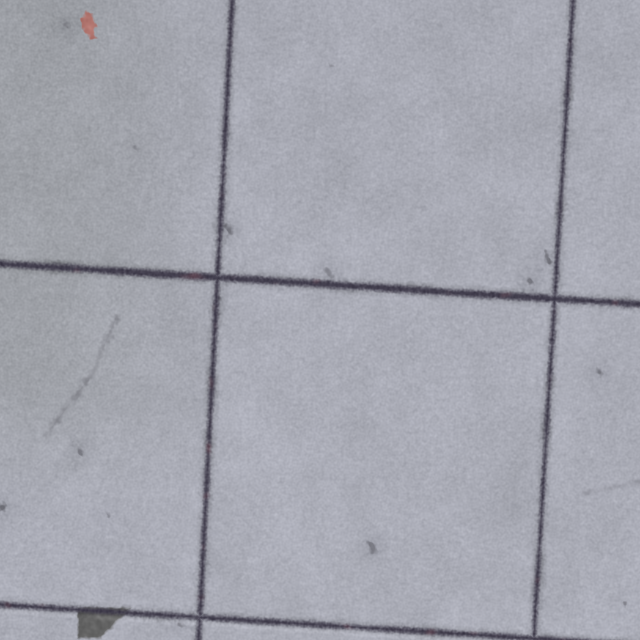
Give the GLSL for this texture, as a Shadertoy shader.

```glsl
const vec3 STONE_LIGHT = vec3(0.708, 0.715, 0.760);
const vec3 STONE_SHADE = vec3(0.555, 0.563, 0.592);
const vec3 GROUT = vec3(0.260, 0.245, 0.305);
const vec3 GROUT_WARM = vec3(0.38, 0.28, 0.33);
const vec3 STAIN = vec3(0.40, 0.40, 0.43);
const vec3 CHIP = vec3(0.39, 0.39, 0.39);
const vec3 FLAKE = vec3(0.70, 0.44, 0.41);

const vec2 GRID_ORIGIN = vec2(0.3102, 0.0552); // first joint on each axis
const vec2 GRID_SKEW = vec2(0.0525, -0.0633);  // lean of the joints
const vec2 TILE_SIZE = vec2(0.5236, 0.5327);
const float TILE_SPREAD = 0.0092;              // tiles widen upwards
const vec2 JOINT_HALF = vec2(0.0034, 0.0037);
const vec2 JOINT_STEP = vec2(-0.0005, 0.0012); // change from joint to joint
const float JOINT_WOBBLE = 0.0019;
const float JOINT_SOFT = 0.0043;
const float EDGE_SOFT = 0.0030;
const float CLOUDS = 0.30;
const float MOTTLE = 0.28;
const float GRAIN = 0.040;
const int SPECKS = 18;

vec2 hash2(vec2 p) {
    p = vec2(dot(p, vec2(127.1, 311.7)), dot(p, vec2(269.5, 183.3)));
    return fract(sin(p) * 43758.5);
}

float gradientNoise(vec2 p) {
    vec2 i = floor(p), f = fract(p);
    vec2 w = f * f * f * (f * (f * 6.0 - 15.0) + 10.0);
    vec2 e = vec2(0.0, 1.0);
    float a = dot(hash2(i) * 2.0 - 1.0, f);
    float b = dot(hash2(i + e.yx) * 2.0 - 1.0, f - e.yx);
    float c = dot(hash2(i + e) * 2.0 - 1.0, f - e);
    float d = dot(hash2(i + e.yy) * 2.0 - 1.0, f - e.yy);
    return mix(mix(a, b, w.x), mix(c, d, w.x), w.y);
}

float fbm(vec2 p) {
    float sum = 0.0, amp = 0.6;
    for (int i = 0; i < 4; i++) {
        sum += amp * gradientNoise(p);
        p = mat2(1.6, 1.2, -1.2, 1.6) * p + 7.3;
        amp *= 0.6;
    }
    return sum;
}

mat2 rotation(float angle) {
    float c = cos(angle), s = sin(angle);
    return mat2(c, s, -s, c);
}

float segmentDistance(vec2 p, vec2 a, vec2 b) {
    vec2 ab = b - a;
    return length(p - a - ab * clamp(dot(p - a, ab) / dot(ab, ab), 0.0, 1.0));
}

float cover(float dist, float soft) {
    return 1.0 - smoothstep(-soft, soft, dist);
}

void mainImage(out vec4 fragColor, in vec2 fragCoord) {
    vec2 p = fragCoord / iResolution.xy;
    float soft = max(EDGE_SOFT, 1.0 / iResolution.y);
    float rough = gradientNoise(p * 75.0) + 0.6 * gradientNoise(p * 160.0);
    float fine = gradientNoise(p * 140.0 + 3.0) + 1.2 * gradientNoise(p * 233.0);

    // Leaning tile grid
    vec2 size = TILE_SIZE + vec2(TILE_SPREAD * p.y, 0.0);
    vec2 grid = (p - GRID_ORIGIN - GRID_SKEW * p.yx) / size;
    vec2 joint = round(grid);
    vec2 side = (grid - joint) * size;
    vec2 tile = floor(grid);

    // Marble: broad shading, slanted clouds, small mottling and grain
    float dirt = smoothstep(0.42, 0.05, p.x) * smoothstep(0.16, 0.45, p.y);
    float shade = 0.26 + 0.29 * dirt + 0.10 * smoothstep(0.45, 1.0, p.y);
    vec2 drift = rotation(0.6) * p * vec2(1.0, 1.1) + tile * 3.7;
    shade += CLOUDS * fbm(drift * 5.0) + MOTTLE * fbm(drift * vec2(20.0, 14.0) + 5.0);
    vec3 color = mix(STONE_LIGHT, STONE_SHADE, clamp(shade, -0.1, 1.1));
    color += GRAIN * (fine + 0.7 * gradientNoise(p * 85.0 + 1.0));
    color += vec3(0.0, 0.003, -0.008) * dirt;

    // Scattered ragged specks, each in a faint smudge
    for (int i = 0; i < SPECKS; i++) {
        vec2 seed = vec2(float(i), 4.0);
        vec2 look = hash2(seed + 31.0);
        vec2 q = rotation(0.5 + look.x) * (p - hash2(seed));
        float radius = mix(0.001, 0.006, look.y * look.y);
        float dist = length(q * vec2(0.6, 1.2)) - radius + 0.010 * rough;
        color = mix(color, STAIN, cover(dist, soft + 0.001) * mix(0.35, 0.8, look.x));
        color -= 0.045 * look.y * smoothstep(0.035, 0.0, length(q) + 0.02 * rough);
    }

    // Broken scratch and vein
    float scratch = min(segmentDistance(p, vec2(0.182, 0.505), vec2(0.143, 0.414)),
                        segmentDistance(p, vec2(0.143, 0.414), vec2(0.072, 0.320)));
    float vein = segmentDistance(p, vec2(0.915, 0.230), vec2(1.02, 0.252));
    float marks = min(scratch, vein) - 0.003 + 0.011 * rough;
    float patchy = smoothstep(-0.6, 0.2, gradientNoise(p * 24.0 + 2.0));
    color = mix(color, STAIN, 0.5 * patchy * cover(marks, 0.006));

    // Broken corner and coloured flake
    float chip = max(max(0.122 - p.x, 0.7 * (p.x - p.y - 0.155)), max(p.y - 0.05, 0.003 - p.y));
    color = mix(color, CHIP + 0.08 * rough, cover(chip + 0.004 * rough, soft));
    vec2 flake = rotation(-0.25) * (p - vec2(0.139, 0.961));
    float flakeDist = length(flake * vec2(1.5, 0.75)) - 0.0145;
    color = mix(color, FLAKE + 0.08 * rough, 0.9 * cover(flakeDist + 0.010 * rough, soft));

    // Joints: lit lower rim, patchy grime, soft grainy core of uneven width
    vec2 dist = abs(side) - JOINT_HALF - JOINT_STEP * joint;
    float rim = smoothstep(0.006, 0.0, abs(side.y + 0.010)) * (1.0 - clamp(joint.y, 0.0, 1.0));
    color += 0.05 * rim;
    float edge = min(dist.x, dist.y) + JOINT_WOBBLE * (0.7 * fine + gradientNoise(p * 22.0));
    float grime = 0.10 + 0.12 * smoothstep(0.0, 0.5, gradientNoise(p * 17.0 + 6.0));
    color *= 1.0 - grime * smoothstep(0.011, 0.0, edge + 0.004 * rough);
    float warm = smoothstep(0.15, 0.6, gradientNoise(p * 38.0 + 9.0));
    vec3 grout = mix(GROUT, GROUT_WARM, warm) + 0.05 * fine;
    color = mix(color, grout, cover(edge, max(JOINT_SOFT, 1.0 / iResolution.y)));

    fragColor = vec4(clamp(color, 0.0, 1.0), 1.0);
}
```
